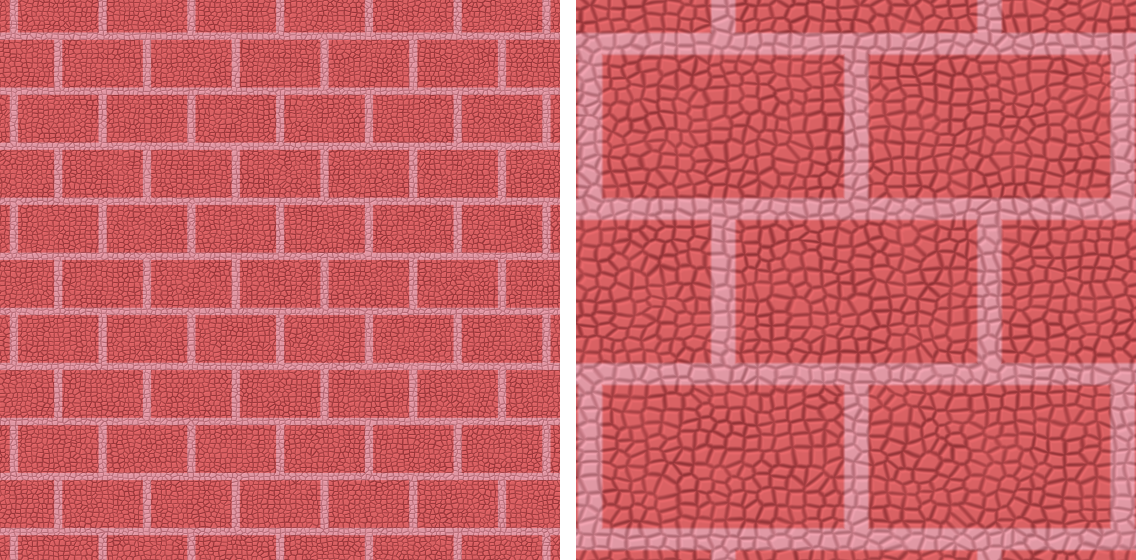
Left: the whole. Right: its middle third, enlarged.
Give the GLSL for this texture, as a WebGL 2 fragment shader.

```glsl
#version 300 es
precision highp float;
// Running-bond brick wall with pale pink mortar under a pebbled, cracked relief.
// Bricks come from a repeat shifted by half on alternate courses; the relief is
// a lightly jittered Voronoi grid, embossed by light from the upper left.

uniform vec2 u_resolution;
out vec4 fragColor;

const vec2 BRICK_PITCH = vec2(0.1585, 0.0983);  // joint centre to joint centre
const vec2 JOINT_ORIGIN = vec2(0.1040, 0.0508); // crossing of two joint centres
const vec2 JOINT_WIDTH = vec2(0.0146, 0.0130);
const float JOINT_SOFTNESS = 0.0011;

const vec2 PEBBLE_SIZE = vec2(0.0096, 0.0083);
const float PEBBLE_JITTER = 0.62;
const float CRACK_WIDTH = 0.25;                 // in pebble units
const vec2 LIGHT_STEP = vec2(-0.10, 0.17);      // toward the light, in pebble units
const float EMBOSS = 0.09;

const vec3 BRICK_FACE = vec3(0.850, 0.380, 0.390);
const vec3 BRICK_CRACK = vec3(0.630, 0.225, 0.240);
const vec3 MORTAR_FACE = vec3(0.880, 0.595, 0.645);
const vec3 MORTAR_CRACK = vec3(0.740, 0.435, 0.480);

vec2 hash2(vec2 p) {
    vec3 q = fract(p.xyx * vec3(0.1031, 0.1030, 0.0973));
    q += dot(q, q.yzx + 33.33);
    return fract((q.xx + q.yz) * q.zy);
}

float valueNoise(vec2 p) {
    vec2 cell = floor(p);
    vec2 t = smoothstep(0.0, 1.0, fract(p));
    float low = mix(hash2(cell).x, hash2(cell + vec2(1, 0)).x, t.x);
    float high = mix(hash2(cell + vec2(0, 1)).x, hash2(cell + vec2(1, 1)).x, t.x);
    return mix(low, high, t.y);
}

vec2 pebbleCentre(vec2 cell) {
    return cell + 0.5 + PEBBLE_JITTER * (hash2(cell + 17.0) - 0.5);
}

// Distance to the nearest border between pebbles.
float pebbleEdge(vec2 p) {
    vec2 home = floor(p);
    vec2 nearestCell = home;
    float nearest = 9.0;
    for (int y = -1; y <= 1; y++)
    for (int x = -1; x <= 1; x++) {
        vec2 cell = home + vec2(x, y);
        float d = distance(p, pebbleCentre(cell));
        if (d < nearest) { nearest = d; nearestCell = cell; }
    }
    vec2 centre = pebbleCentre(nearestCell);
    float edge = 9.0;
    for (int y = -1; y <= 1; y++)
    for (int x = -1; x <= 1; x++) {
        if (x == 0 && y == 0) continue;
        vec2 other = pebbleCentre(nearestCell + vec2(x, y));
        edge = min(edge, dot(0.5 * (centre + other) - p, normalize(other - centre)));
    }
    return edge;
}

// Height of the surface: 0 in a crack, 1 on a pebble.
float relief(vec2 p) {
    return smoothstep(0.0, CRACK_WIDTH, pebbleEdge(p));
}

// 1 on the brick, 0 on the mortar.
float brickMask(vec2 p, float pixel) {
    vec2 wall = (p - JOINT_ORIGIN) / BRICK_PITCH;
    wall.x += 0.5 * mod(floor(wall.y), 2.0);
    vec2 toJoint = (0.5 - abs(fract(wall) - 0.5)) * BRICK_PITCH;
    vec2 inside = toJoint - 0.5 * JOINT_WIDTH;
    float blur = max(JOINT_SOFTNESS, 0.7 * pixel);
    return smoothstep(-blur, blur, min(inside.x, inside.y));
}

void main() {
    vec2 p = gl_FragCoord.xy / u_resolution;
    float brick = brickMask(p, 1.0 / min(u_resolution.x, u_resolution.y));

    // Pebbled relief, with a slight bend in its rows
    vec2 grain = p / PEBBLE_SIZE;
    vec2 bend = vec2(valueNoise(grain * 0.45), valueNoise(grain * 0.45 + 61.0));
    grain += 0.5 * (bend - 0.5);
    float height = relief(grain);
    float lit = height - relief(grain + LIGHT_STEP);

    // Cracks fade in and out across the wall
    float depth = mix(0.65, 1.1, valueNoise(grain * 0.6 + 23.0));
    float crack = (1.0 - height) * depth;

    vec3 face = mix(MORTAR_FACE, BRICK_FACE, brick);
    vec3 groove = mix(MORTAR_CRACK, BRICK_CRACK, brick);
    vec3 color = mix(face, groove, crack) * (1.0 + EMBOSS * lit);
    fragColor = vec4(color, 1.0);
}
```
